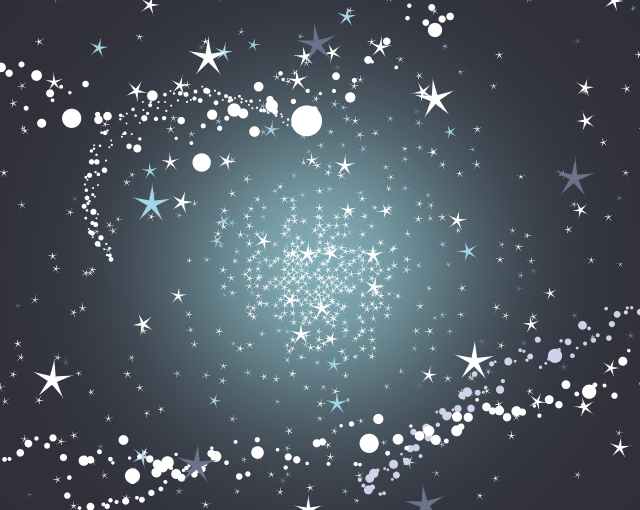
A WebGL 2 fragment shader for this background:

```glsl
#version 300 es
precision highp float;

uniform vec2 u_resolution;
out vec4 fragColor;

// Layout units: the canvas is VIEW.y tall, origin at the lower left
const vec2 VIEW = vec2(7.68, 6.12);
const float TAU = 6.2831853;

const vec3 NIGHT = vec3(0.185, 0.185, 0.225);
const vec3 GLOW = vec3(0.32, 0.49, 0.485);
const vec3 WHITE = vec3(1.0);
const vec3 ICE = vec3(0.64, 0.84, 0.90);
const vec3 SLATE = vec3(0.42, 0.45, 0.54);
const vec3 LILAC = vec3(0.82, 0.82, 0.92);

const vec2 GLOW_CENTER = vec2(3.85, 2.95);
const float GLOW_RADIUS = 1.93;
const vec2 CLUSTER_CENTER = vec2(3.80, 2.78);
const float STAR_WAIST = 0.24;

const vec2 SWIRL_CENTER = vec2(2.50, 3.75);
const vec2 SWIRL_RADII = vec2(1.42, 1.23);
const vec2 SWIRL_ANGLES = vec2(0.78, 3.80);
const int SWIRL_DOTS = 120;

// Landmark stars: position, radius, tone (0 white, 1 ice, 2 slate)
const vec4 BIG_STARS[12] = vec4[12](
  vec4(2.50, 5.43, 0.24, 0), vec4(5.22, 4.93, 0.24, 0), vec4(0.63, 1.56, 0.24, 0),
  vec4(5.69, 1.78, 0.24, 0), vec4(3.80, 5.59, 0.24, 2), vec4(6.89, 3.98, 0.24, 2),
  vec4(2.36, 0.54, 0.24, 2), vec4(5.10, 0.06, 0.24, 2), vec4(1.82, 3.67, 0.23, 1),
  vec4(3.69, 3.07, 0.13, 0), vec4(3.86, 2.42, 0.13, 0), vec4(3.70, 0.00, 0.16, 0));

// Landmark discs: position, radius
const vec3 BIG_DISCS[12] = vec3[12](
  vec3(3.68, 4.67, 0.185), vec3(0.86, 4.70, 0.115), vec3(2.42, 4.17, 0.110),
  vec3(4.43, 0.80, 0.115), vec3(7.07, 1.42, 0.085), vec3(5.22, 5.76, 0.085),
  vec3(1.59, 0.41, 0.090), vec3(2.01, 0.57, 0.075), vec3(3.09, 0.69, 0.075),
  vec3(2.81, 4.80, 0.080), vec3(3.26, 4.85, 0.075), vec3(5.48, 0.95, 0.065));

float hash(vec2 p) {
  return fract(sin(dot(p, vec2(127.1, 311.7))) * 43758.5453);
}

float cover(float dist) {
  return clamp(0.5 - dist * u_resolution.y / VIEW.y, 0.0, 1.0);
}

// Signed distance to a slim five-armed star, folded into half an arm
float star(vec2 p, float radius, float tilt) {
  float sector = TAU / 5.0;
  float a = mod(atan(p.x, p.y) + tilt + 0.5 * sector, sector) - 0.5 * sector;
  vec2 q = length(p) * vec2(sin(abs(a)), cos(a));
  vec2 tip = vec2(0.0, radius);
  vec2 edge = radius * STAR_WAIST * vec2(sin(0.5 * sector), cos(0.5 * sector)) - tip;
  return dot(q - tip, normalize(vec2(-edge.y, edge.x)));
}

vec3 starTone(float tone) {
  return tone < 0.5 ? WHITE : (tone < 1.5 ? ICE : SLATE);
}

// Jittered grid of stars that thins out away from a center
vec3 starField(vec3 col, vec2 p, float cell, vec2 radii, vec2 center,
               float reach, float density, float tone, float seed) {
  vec2 id = floor(p / cell);
  vec2 key = id + seed;
  vec2 away = ((id + 0.5) * cell - center) / reach;
  float present = step(hash(key), density * exp(-dot(away, away)));
  float radius = mix(radii.x, radii.y, hash(key + 17.3));
  vec2 jitter = vec2(hash(key + 31.7), hash(key + 53.1)) - 0.5;
  vec2 q = p - (id + 0.5) * cell - jitter * (cell - 2.0 * radius);
  float shape = cover(star(q, radius, hash(key + 71.9) - 0.5));
  float pick = step(0.62, hash(key + 93.3)) * tone;
  return mix(col, starTone(pick), present * shape);
}

// Dots strewn along a quadratic curve, mostly small
float dotBand(vec2 p, vec2 a, vec2 b, vec2 c, float spread, vec2 radii, int count, float seed) {
  float dist = 1e3;
  for (int i = 0; i < count; i++) {
    vec2 key = vec2(float(i), seed);
    float t = (float(i) + hash(key)) / float(count);
    vec2 pos = mix(mix(a, b, t), mix(b, c, t), t);
    pos.y += spread * (hash(key + 11.3) + hash(key + 23.9) - 1.0);
    float size = hash(key + 37.1);
    dist = min(dist, length(p - pos) - mix(radii.x, radii.y, size * size));
  }
  return cover(dist);
}

// Fine dots along an elliptical arc, tapered at both ends
float swirl(vec2 p) {
  float dist = 1e3;
  for (int i = 0; i < SWIRL_DOTS; i++) {
    vec2 key = vec2(float(i), 5.7);
    float t = (float(i) + hash(key)) / float(SWIRL_DOTS);
    float a = mix(SWIRL_ANGLES.x, SWIRL_ANGLES.y, t);
    float stretch = 1.0 + (hash(key + 13.1) - 0.5) * (0.06 + 0.15 * sin(0.5 * TAU * t));
    vec2 pos = SWIRL_CENTER + SWIRL_RADII * stretch * vec2(cos(a), sin(a));
    float size = hash(key + 29.3);
    dist = min(dist, length(p - pos) - mix(0.011, 0.038, size * size * size));
  }
  return cover(dist);
}

void main() {
  vec2 p = (gl_FragCoord.xy - 0.5 * u_resolution) * VIEW.y / u_resolution.y + 0.5 * VIEW;

  // Glow on the night sky
  vec2 g = (p - GLOW_CENTER) / GLOW_RADIUS;
  vec3 col = NIGHT + GLOW * exp(-dot(g, g));

  // Star fields from the wide sky to the dense cluster
  col = starField(col, p, 0.55, vec2(0.025, 0.050), GLOW_CENTER, 7.0, 0.45, 2.0, 3.0);
  col = starField(col, p, 0.17, vec2(0.025, 0.045), GLOW_CENTER, 1.75, 0.65, 1.0, 41.0);
  col = starField(col, p, 0.48, vec2(0.070, 0.130), GLOW_CENTER, 2.50, 0.60, 1.0, 67.0);
  col = starField(col, p, 0.105, vec2(0.035, 0.048), CLUSTER_CENTER, 0.75, 0.95, 0.0, 83.0);
  col = starField(col, p + 0.05, 0.105, vec2(0.035, 0.048), CLUSTER_CENTER, 0.60, 0.80, 0.0, 127.0);

  // Sweeping bands of dots
  float dots = swirl(p);
  dots = max(dots, dotBand(p, vec2(0.0, 5.4), vec2(2.4, 3.5), vec2(5.6, 6.15), 0.5, vec2(0.02, 0.065), 55, 2.0));
  dots = max(dots, dotBand(p, vec2(-0.1, 0.75), vec2(4.0, 0.2), vec2(7.8, 1.8), 0.35, vec2(0.02, 0.065), 80, 9.0));
  dots = max(dots, dotBand(p, vec2(0.8, 0.0), vec2(1.7, 0.2), vec2(2.6, 0.6), 0.25, vec2(0.02, 0.07), 28, 14.0));
  float lilac = dotBand(p, vec2(4.3, 0.1), vec2(5.4, 1.5), vec2(7.7, 2.5), 0.3, vec2(0.016, 0.06), 75, 21.0);
  lilac = max(lilac, cover(length(p - vec2(6.66, 1.85)) - 0.085));
  col = mix(mix(col, LILAC, lilac), WHITE, dots);

  // Landmarks
  for (int i = 0; i < BIG_STARS.length(); i++) {
    vec4 s = BIG_STARS[i];
    col = mix(col, starTone(s.w), cover(star(p - s.xy, s.z, 0.12 * sin(float(i) * 2.0))));
  }
  for (int i = 0; i < BIG_DISCS.length(); i++) {
    col = mix(col, WHITE, cover(length(p - BIG_DISCS[i].xy) - BIG_DISCS[i].z));
  }
  fragColor = vec4(col, 1.0);
}
```
